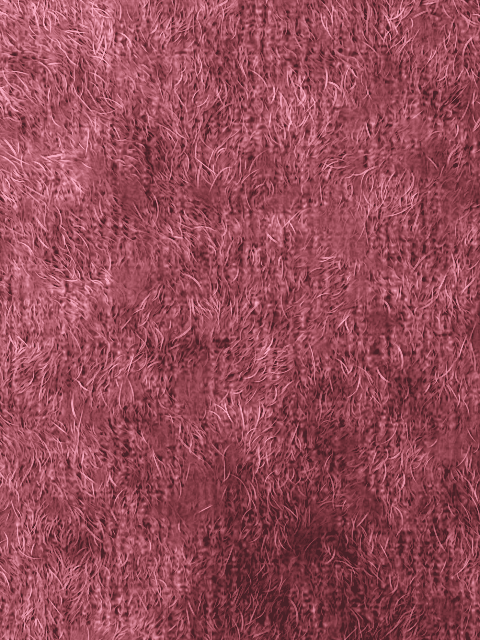
Reproduce this texture procedurally as a Shadertoy shader.

```glsl
float hash(vec2 p) {
    return fract(sin(dot(p, vec2(127.1, 311.7))) * 43758.5453);
}

float noise(vec2 p) {
    vec2 i = floor(p), f = fract(p);
    f = f * f * (3.0 - 2.0 * f);
    return mix(mix(hash(i), hash(i + vec2(1, 0)), f.x),
               mix(hash(i + vec2(0, 1)), hash(i + vec2(1, 1)), f.x), f.y);
}

float fbm(vec2 p) {
    return 0.55 * noise(p) + 0.3 * noise(p * 2.1 + 7.3) + 0.15 * noise(p * 4.3 + 3.1);
}

// Broad light: bright upper left, shaded fold at the lower right
float lighting(vec2 p) {
    vec2 fold = (p - vec2(0.62, 0.06)) * vec2(3.6, 4.0);
    float leftGlow = 0.2 * smoothstep(0.55, 0.0, p.x) * smoothstep(0.0, 1.1, p.y);
    float rightShade = 0.1 * smoothstep(0.35, 0.6, p.x) * smoothstep(1.1, 0.4, p.y);
    return leftGlow - rightShade - 0.3 * exp(-dot(fold, fold))
         + 0.35 * (fbm(p * 6.0 + 2.0) - 0.5) + 0.5 * (fbm(p * vec2(19.0, 15.0) + 5.0) - 0.5);
}

// Lean of the pile, measured from the vertical
float lean(vec2 p) {
    float combed = smoothstep(0.6, 0.1, p.x) * smoothstep(0.5, 0.9, p.y);
    return 0.1 - 0.6 * combed + 1.3 * (noise(p * 7.0 + 11.0) - 0.5)
         + 1.3 * (noise(p * 19.0 + 23.0) - 0.5);
}

// Uneven rows of V stitches with dark pits between the columns
float knit(vec2 p) {
    p += 0.011 * (vec2(noise(p * 34.0), noise(p * 34.0 + 31.0)) - 0.5);
    float across = fract(p.x * 42.0) - 0.5;
    float strand = sin(6.2832 * (p.y * 72.0 - 0.9 * abs(across)));
    float grain = noise(p * vec2(250.0, 170.0)) - 0.5;
    float pits = smoothstep(0.55, 0.85, noise(p * vec2(125.0, 85.0) + 3.0));
    float clarity = 0.3 + 0.9 * noise(p * 30.0 + 9.0);
    return 0.36 + clarity * (0.14 * strand + 0.2 * cos(6.2832 * across))
         + 0.6 * grain - 0.3 * pits;
}

// One layer of curved hairs laid over the tone below
float hairLayer(float tone, vec2 p, float layer, float cell, float wisp) {
    vec2 id = floor(p / cell);
    for (int y = -1; y <= 1; y++)
    for (int x = -1; x <= 1; x++) {
        vec2 seed = id + vec2(x, y) + layer * 37.7;
        vec2 root = (id + vec2(x, y) + vec2(hash(seed), hash(seed + 5.1))) * cell;
        float tuft = smoothstep(0.35, 0.68, fbm(root * 13.0 + 19.0));
        float left = smoothstep(0.6, 0.0, root.x);
        float density = mix(0.3 + 0.5 * tuft + 0.25 * left, 0.03 + 0.65 * tuft * tuft, wisp);
        if (hash(seed + 9.7) > density) continue;

        float angle = lean(root) + (hash(seed + 2.3) - 0.5) * mix(0.9, 1.4, wisp);
        float c = cos(angle), s = sin(angle);
        vec2 q = p - root;
        q = vec2(c * q.x - s * q.y, s * q.x + c * q.y);
        float size = cell * (0.4 + 0.35 * hash(seed + 3.9));
        q.x -= (hash(seed + 6.1) - 0.5) * q.y * q.y / size;

        float taper = 1.0 - smoothstep(0.3, 1.0, abs(q.y) / size);
        float width = 0.0009 + 0.0014 * hash(seed + 8.2) * hash(seed + 7.2);
        float body = taper * (1.0 - smoothstep(width - 0.0008, width + 0.001, abs(q.x)));
        float shadow = taper * (1.0 - smoothstep(0.0, 0.0035, abs(q.x - 0.003)));
        float lock = noise(root * 36.0 + 13.0);
        float shade = 0.05 + 0.5 * hash(seed + 4.4) + 0.5 * lock;
        shade = mix(shade, 0.75 + 0.35 * hash(seed + 4.4), wisp);
        tone -= 0.14 * shadow;
        tone = mix(tone, shade, body * 0.8);
    }
    return tone;
}

void mainImage(out vec4 fragColor, in vec2 fragCoord) {
    vec2 p = fragCoord / iResolution.x;
    float tone = knit(p);

    // Short pile
    for (int i = 0; i < 10; i++)
        tone = hairLayer(tone, p, float(i) + 1.0, 0.018 + 0.0024 * float(i), 0.0);

    // Soft, matted patches
    float matted = smoothstep(0.54, 0.74, fbm(p * 15.0 + 41.0));
    tone = mix(tone, 0.24, 0.6 * matted);

    // Pale wisps gathered in tufts
    for (int i = 0; i < 5; i++)
        tone = hairLayer(tone, p, float(i) + 20.0, 0.032 + 0.007 * float(i), 1.0);

    tone += lighting(p) + 0.15 * (noise(p * 320.0) - 0.5);
    tone = clamp(0.53 + 1.12 * (tone - 0.37), -0.2, 1.25);

    // Dark wine to pale rose
    vec3 color = vec3(0.38, 0.16, 0.19) + tone * vec3(0.47, 0.195, 0.223)
               + tone * tone * vec3(0.0, 0.175, 0.187);
    fragColor = vec4(color, 1.0);
}
```
